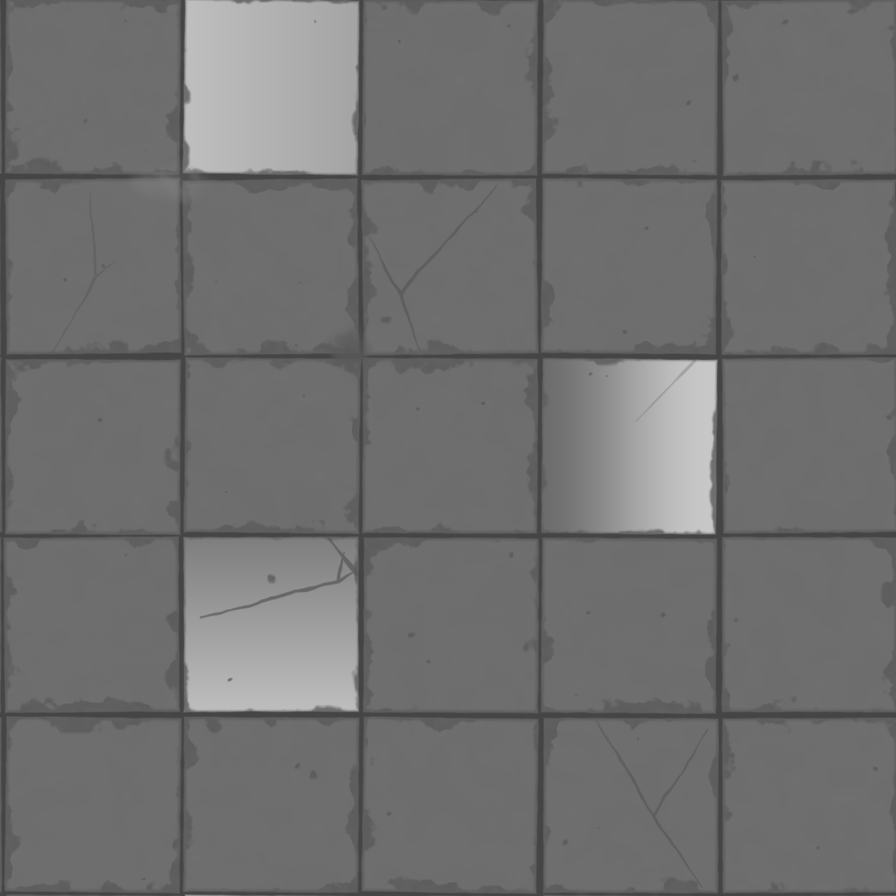
Give the GLSL for this texture map, as a Shadertoy shader.

```glsl
const float TILES = 5.0;
const float BASE = 0.43;
const float GROUT = 0.27;
const float STAIN = 0.345;

float hash(vec2 p) {
    vec3 v = fract(p.xyx * 0.1031);
    v += dot(v, v.yzx + 33.33);
    return fract((v.x + v.y) * v.z);
}

vec2 hash2(vec2 p) {
    return vec2(hash(p), hash(p + 47.3));
}

float noise(vec2 p) {
    vec2 i = floor(p), f = fract(p);
    f = f * f * (3.0 - 2.0 * f);
    vec2 e = vec2(0.0, 1.0);
    return mix(mix(hash(i), hash(i + e.yx), f.x),
               mix(hash(i + e.xy), hash(i + e.yy), f.x), f.y);
}

float fbm(vec2 p) {
    float sum = 0.0, amp = 0.5;
    for (int i = 0; i < 4; i++) {
        sum += amp * noise(p);
        p = p * 2.03 + 17.1;
        amp *= 0.5;
    }
    return sum / 0.9375;
}

// Coverage of one tapering, wobbling stroke
float stroke(vec2 p, vec2 a, vec2 b, float width, float blur) {
    vec2 ab = b - a;
    float t = clamp(dot(p - a, ab) / dot(ab, ab), 0.0, 1.0);
    float d = length(p - a - ab * t);
    float w = width * mix(0.35, 1.0, t) * (0.6 + 0.8 * noise(p * 14.0));
    return 1.0 - smoothstep(w - blur, w + blur, d);
}

// Three strokes that meet at a joint
float crack(vec2 p, vec2 joint, vec2 a, vec2 b, vec2 c, float width, float blur) {
    p += 0.035 * (vec2(fbm(p * 6.0), fbm(p * 6.0 + 31.0)) - 0.5);
    return max(stroke(p, a, joint, width, blur),
           max(stroke(p, b, joint, width, blur), stroke(p, c, joint, width, blur)));
}

float sameTile(vec2 a, vec2 b) {
    return step(length(a - b), 0.5);
}

// Soft spots scattered inside a tile
float spots(vec2 local, vec2 id, float blur) {
    float cover = 0.0;
    for (int i = 0; i < 3; i++) {
        vec2 seed = id * 3.7 + float(i) * 19.0 + 5.0;
        vec2 center = (hash2(seed) - 0.5) * 0.84;
        float radius = mix(0.008, 0.032, pow(hash(seed + 8.0), 3.0));
        vec2 d = (local - center) * vec2(1.0, mix(0.7, 1.4, hash(seed + 3.0)));
        float edge = length(d) + 0.02 * (noise(local * 40.0 + seed) - 0.5);
        float spot = 1.0 - smoothstep(radius * 0.4, radius + blur, edge);
        cover = max(cover, spot * step(0.45, hash(seed + 11.0)) * 0.75);
    }
    return cover;
}

// Signed distance inward from the edge of a slightly turned tile
float tileInset(vec2 local, vec2 id) {
    float turn = (hash(id + 2.0) - 0.5) * 0.026;
    local += turn * vec2(-local.y, local.x) + (hash2(id + 9.0) - 0.5) * 0.012;
    vec2 inset = 0.488 - abs(local);
    return min(inset.x, inset.y);
}

void mainImage(out vec4 fragColor, in vec2 fragCoord) {
    vec2 grid = fragCoord / iResolution.xy * TILES;
    float pixel = TILES / iResolution.y;
    vec2 cell = grid - vec2(0.015, 0.01);
    vec2 id = mod(floor(cell), TILES);
    vec2 local = fract(cell) - 0.5;

    // Plain tiles and three graded pale ones
    float pale1 = sameTile(id, vec2(1, 4));
    float pale2 = sameTile(id, vec2(3, 2));
    float pale3 = sameTile(id, vec2(1, 1));
    float pale = pale1 + pale2 + pale3;
    float shade = BASE + 0.012 * (fbm(grid * 9.0) - 0.5);
    shade = mix(shade, mix(0.75, 0.64, local.x + 0.5), pale1);
    shade = mix(shade, mix(0.42, 0.78, smoothstep(-0.55, 0.45, local.x)), pale2);
    shade = mix(shade, mix(0.75, 0.49, local.y + 0.5), pale3);

    // Spots and cracks
    shade = mix(shade, STAIN, spots(local, id, pixel));
    float cracks = crack(grid, vec2(2.23, 3.36), vec2(2.07, 3.67), vec2(2.34, 3.03), vec2(2.77, 3.96), 0.009, pixel);
    cracks = max(cracks, crack(grid, vec2(3.65, 0.44), vec2(3.32, 0.98), vec2(3.91, 0.05), vec2(3.95, 0.93), 0.009, pixel));
    cracks = max(cracks, 0.7 * crack(grid, vec2(0.53, 3.46), vec2(0.5, 3.92), vec2(0.3, 3.04), vec2(0.64, 3.55), 0.008, pixel));
    cracks = max(cracks, crack(grid, vec2(1.89, 1.76), vec2(1.12, 1.55), vec2(1.99, 1.81), vec2(1.93, 1.92), 0.012, pixel));
    cracks = max(cracks, stroke(grid, vec2(1.83, 2.0), vec2(1.99, 1.8), 0.016, pixel));
    cracks = max(cracks, 0.4 * stroke(grid, vec2(3.55, 2.65), vec2(3.88, 2.99), 0.007, pixel));
    shade = mix(shade, STAIN, 0.75 * cracks);

    // Ragged worn rims
    float inset = tileInset(local, id);
    float chips = smoothstep(0.46, 0.82, fbm(grid * 6.5 + id * 7.0));
    float reach = mix(0.012 + 0.075 * chips, 0.005 + 0.03 * chips, pale);
    float worn = 1.0 - smoothstep(reach - 0.012, reach + 0.014, inset);
    shade = mix(shade, STAIN + 0.02 * noise(grid * 25.0), 0.8 * worn);

    // Grout, then smudges over two joints
    float ragged = inset + 0.008 * (fbm(grid * 12.0) - 0.5);
    float soft = max(pixel, 0.006);
    shade = mix(GROUT, shade, smoothstep(-soft, soft, ragged));
    float haze = fbm(grid * 9.0 + 4.0);
    float dark = smoothstep(0.16, 0.03, length(grid - vec2(1.95, 3.05)) + 0.14 * (haze - 0.5));
    float light = smoothstep(0.17, 0.0, length((grid - vec2(0.93, 3.99)) * vec2(0.7, 1.2)) + 0.16 * (haze - 0.5));
    shade = mix(shade, 0.35, 0.8 * dark);
    shade = mix(shade, 0.5, 0.75 * light);

    fragColor = vec4(vec3(shade), 1.0);
}
```
